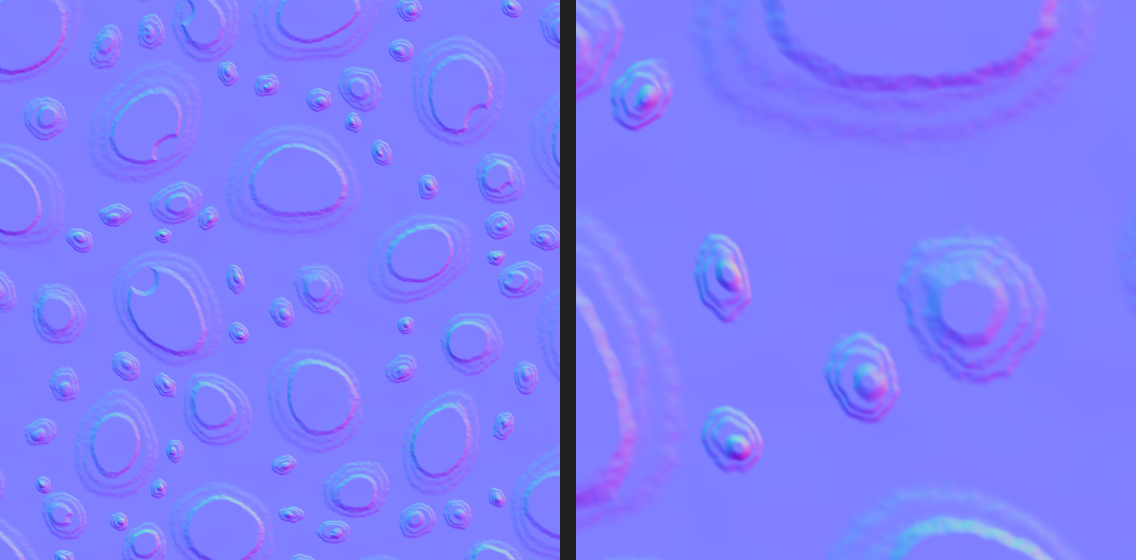
Left, the full canvas; right, a detail of the centre.
Give the GLSL for this texture map, as a Shadertoy shader.

```glsl
// Scatter layers: cell size, smallest radius, largest radius, seed
const vec4 LARGE  = vec4(0.290, 0.082, 0.120, 17.0);
const vec4 MEDIUM = vec4(0.150, 0.046, 0.074, 53.0);
const vec4 SMALL  = vec4(0.080, 0.020, 0.036, 91.0);
const float GAP = 0.002;
const float STEP_HEIGHT = 0.0031;

vec2 hash2(vec2 p) {
    vec3 q = fract(p.xyx * vec3(0.1031, 0.1030, 0.0973));
    q += dot(q, q.yzx + 33.33);
    return fract((q.xx + q.yz) * q.zy);
}

float gradientDot(vec2 corner, vec2 offset) {
    float angle = 6.2832 * hash2(corner).x;
    return dot(vec2(cos(angle), sin(angle)), offset);
}

float gradientNoise(vec2 p) {
    vec2 i = floor(p), f = p - i;
    vec2 u = f * f * f * (f * (f * 6.0 - 15.0) + 10.0);
    vec2 e = vec2(1.0, 0.0);
    float low  = mix(gradientDot(i, f), gradientDot(i + e.xy, f - e.xy), u.x);
    float high = mix(gradientDot(i + e.yx, f - e.yx), gradientDot(i + e.xx, f - e.xx), u.x);
    return mix(low, high, u.y);
}

mat2 rotation(float a) {
    return mat2(cos(a), sin(a), -sin(a), cos(a));
}

// Turned and gently bent plane that hides the scatter rows
vec2 bentPlane(vec2 p) {
    vec2 bend = vec2(gradientNoise(p * 2.7 + 5.0), gradientNoise(p * 2.7 + 40.0));
    return rotation(0.5) * p + 0.06 * bend + vec2(3.1, 2.2);
}

// Blob (centre, radius) kept wholly inside the cell around p; rows slide at random
vec3 cellBlob(vec2 p, vec4 layer, float attempt) {
    float cell = layer.x, row = floor(p.y / cell);
    float slide = hash2(vec2(row, layer.w)).x;
    vec2 id = vec2(floor(p.x / cell + slide), row);
    float radius = mix(layer.y, layer.z, hash2(id + layer.w + 71.0).x);
    radius *= 1.0 - 0.12 * attempt;
    vec2 jitter = (2.0 * hash2(id + layer.w + 13.0 * attempt) - 1.0) * (0.5 * cell - radius);
    return vec3((id + 0.5 - vec2(slide, 0.0)) * cell + jitter, radius);
}

float roomBeside(vec2 p, vec3 blob) {
    return blob.z > 0.0 ? distance(p, blob.xy) - blob.z - GAP : 1.0;
}

vec2 neighbour(int k) {
    return vec2(k % 3 - 1, k / 3 - 1);
}

float roomBesideLarge(vec2 p) {
    float room = 1.0;
    for (int k = 0; k < 9; k++)
        room = min(room, roomBeside(p, cellBlob(p + neighbour(k) * LARGE.x, LARGE, 0.0)));
    return room;
}

// Keeps the roomiest of several attempts, shrunk to fit
vec3 mediumBlob(vec2 p) {
    vec3 best = vec3(p, 0.0);
    for (int a = 0; a < 4; a++) {
        vec3 blob = cellBlob(p, MEDIUM, float(a));
        blob.z = min(blob.z, roomBesideLarge(blob.xy));
        if (blob.z > max(best.z, 0.033)) best = blob;
    }
    return best;
}

vec3 smallBlob(vec2 p) {
    vec3 blob = cellBlob(p, SMALL, 0.0);
    if (distance(p, blob.xy) > blob.z + GAP) return vec3(p, 0.0);
    float room = roomBesideLarge(blob.xy);
    for (int k = 0; k < 9 && room > 0.015; k++)
        room = min(room, roomBeside(blob.xy, mediumBlob(blob.xy + neighbour(k) * MEDIUM.x)));
    return vec3(blob.xy, room < 0.015 ? 0.0 : min(blob.z, room));
}

// Approximate depth inside an ellipse
float ellipseDepth(vec2 p, float radius, float aspect) {
    return (radius - length(p / vec2(1.0, aspect))) * mix(aspect, 1.0, 0.5);
}

// Soft rise with two steeper ridges
float doubleRise(float t) {
    t = clamp(t, 0.0, 1.0);
    return t - 0.055 * sin(12.5664 * t);
}

// Two stacked plateaus: a soft outer rise and a crisper, off-centre inner one
float blobHeight(vec2 p, vec3 blob, float ragged) {
    float r = blob.z;
    vec2 d = p - blob.xy;
    if (r <= 0.0 || length(d) > r + GAP) return 0.0;
    vec2 key = floor(blob.xy * 2048.0);
    vec2 shape = hash2(key), place = hash2(key + 7.0), dent = hash2(key + 19.0);
    vec2 q = rotation(6.2832 * shape.x) * d;
    float aspect = mix(0.78, 1.0, shape.y);
    float wobble = 0.12 * r * gradientNoise(d * 1.3 / r + key);
    float outer = ellipseDepth(q, 0.97 * r, aspect) + wobble + ragged;

    float innerRadius = r * mix(0.44, 0.70, smoothstep(0.015, 0.07, r)) * mix(0.85, 1.05, place.y);
    vec2 shift = rotation(6.2832 * place.x) * vec2(0.4 * (0.9 * r - innerRadius), 0.0);
    vec2 s = q - shift * aspect;
    float inner = ellipseDepth(s, innerRadius, aspect)
                + 0.28 * innerRadius * gradientNoise(d * 1.1 / r + key + 31.0);
    vec2 notch = rotation(6.2832 * dent.y) * vec2(innerRadius, 0.0);
    if (dent.x < 0.25) inner = min(inner, length(s - notch) - 0.35 * innerRadius);

    float outerWidth = 0.005 + 0.25 * r;
    float innerWidth = min(0.0105, 0.7 * innerRadius);
    return STEP_HEIGHT * (doubleRise(outer / outerWidth)
                        + smoothstep(0.0, innerWidth, inner + 0.7 * ragged));
}

float surface(vec2 p, vec3 large, vec3 medium, vec3 small) {
    float ragged = 0.0030 * gradientNoise(p * 75.0) + 0.0014 * gradientNoise(p * 150.0);
    float swell = 0.0006 * gradientNoise(p * 14.0);
    vec2 b = bentPlane(p);
    return swell + blobHeight(b, large, ragged) + blobHeight(b, medium, ragged)
                 + blobHeight(b, small, ragged);
}

void mainImage(out vec4 fragColor, in vec2 fragCoord) {
    vec2 p = fragCoord / iResolution.y, b = bentPlane(p);
    vec3 large = cellBlob(b, LARGE, 0.0), medium = mediumBlob(b), small = smallBlob(b);

    // Slope by central differences, packed as a tangent-space normal
    vec2 e = vec2(0.001, 0.0);
    vec2 slope = vec2(
        surface(p + e.xy, large, medium, small) - surface(p - e.xy, large, medium, small),
        surface(p + e.yx, large, medium, small) - surface(p - e.yx, large, medium, small)) / (2.0 * e.x);
    vec3 normal = normalize(vec3(-slope * vec2(0.95, 1.1), 1.0));
    fragColor = vec4(0.5 + 0.5 * normal, 1.0);
}
```
